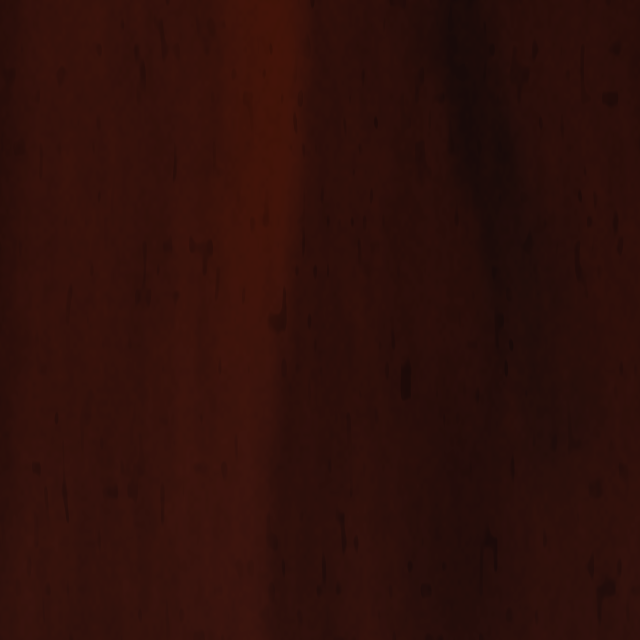
Give the GLSL for this texture, as a WebGL 2 fragment shader.

```glsl
#version 300 es
precision highp float;
// Dark reddish-brown timber: soft upright bands, a warm ridge with a crisp
// right flank and a ragged, drifting dark vein. Stretched value noise gives the
// bands, fibres and short pores; one tone value then picks a colour on a ramp.
#define DARK_WOOD vec3(0.105, 0.035, 0.029)
#define WARM_WOOD vec3(0.230, 0.074, 0.046)
#define EMBER_TINT vec3(0.022, 0.000, -0.013)
#define VEIN_TINT vec3(-0.010, 0.005, 0.006)
#define BAND_SCALE vec2(11.0, 1.1)
#define FIBRE_SCALE vec2(60.0, 11.0)
#define GRAIN_SCALE vec2(170.0, 100.0)
#define PORE_SCALE vec2(95.0, 26.0)
#define BAND_STRENGTH 0.46
#define FIBRE_STRENGTH 0.13
#define GRAIN_STRENGTH 0.19
#define PORE_STRENGTH 0.38

uniform vec2 u_resolution;
out vec4 fragColor;

float hash(vec2 p) {
  return fract(sin(dot(p, vec2(127.1, 311.7))) * 43758.5453);
}

float valueNoise(vec2 p) {
  vec2 cell = floor(p);
  vec2 f = fract(p);
  f = f * f * (3.0 - 2.0 * f);
  float low = mix(hash(cell), hash(cell + vec2(1.0, 0.0)), f.x);
  float high = mix(hash(cell + vec2(0.0, 1.0)), hash(cell + vec2(1.0, 1.0)), f.x);
  return mix(low, high, f.y);
}

// Layered noise centred on zero
float layeredNoise(vec2 p) {
  float sum = 0.0;
  float weight = 0.5;
  for (int i = 0; i < 4; i++) {
    sum += weight * (valueNoise(p) - 0.5);
    p = p * vec2(2.0, 1.8) + vec2(17.3, 9.1);
    weight *= 0.5;
  }
  return sum;
}

float bump(float offset, float width) {
  float d = offset / width;
  return exp(-d * d);
}

void main() {
  vec2 uv = gl_FragCoord.xy / u_resolution;

  // Gentle sideways wander of the grain
  float wander = 0.03 * (valueNoise(vec2(uv.x * 3.0, uv.y * 2.5)) - 0.5);
  wander += 0.010 * (valueNoise(uv * vec2(9.0, 12.0)) - 0.5);
  vec2 p = vec2(uv.x + wander, uv.y);

  // Warm ridge: slow rise on the left, quick fall on the right
  float ridge = 0.405 + 0.065 * smoothstep(0.0, 1.0, p.y);
  float side = p.x - ridge;
  float flank = smoothstep(-0.008, 0.030, side);
  float ember = bump(side + 0.035, side < -0.035 ? 0.09 : 0.04);
  float glow = ember * smoothstep(0.30, 0.80, p.y);

  // Dark vein drifting to the right as it descends, frayed along the grain
  float veinCentre = 0.85 - 0.11 * smoothstep(0.30, 1.0, p.y);
  float veinWidth = 0.045 + 0.035 * valueNoise(vec2(p.x * 16.0, p.y * 5.0));
  float fray = 0.055 * layeredNoise(p * vec2(24.0, 6.0) + 8.3);
  float vein = bump(p.x - veinCentre + fray, veinWidth) * smoothstep(0.12, 0.40, p.y);
  vein *= 0.6 + 0.4 * valueNoise(p * vec2(30.0, 5.0) + 2.0);

  // Broad light and shade
  float tone = mix(0.76, 0.53, flank);
  tone += 0.17 * ember * mix(0.4, 1.0, p.y);
  tone += 0.15 * bump(p.x - 0.58, 0.07) * (1.0 - smoothstep(0.0, 0.35, p.y));
  tone -= 0.15 * bump(p.x - 0.72, 0.08) * (1.0 - smoothstep(0.25, 0.55, p.y));
  tone -= 0.32 * (1.0 - smoothstep(0.0, 0.06, p.x)) * smoothstep(0.05, 0.40, p.y);
  tone -= 0.42 * vein;

  // Bands, fibres and two sizes of fine grain
  tone += BAND_STRENGTH * layeredNoise(p * BAND_SCALE + 4.7);
  tone += FIBRE_STRENGTH * (valueNoise(p * FIBRE_SCALE) - 0.5);
  float grain = 0.6 * valueNoise(uv * GRAIN_SCALE) + 0.4 * valueNoise(uv * GRAIN_SCALE * 0.53 + 7.0);
  tone += GRAIN_STRENGTH * (grain - 0.5);

  // Sparse short pores, denser beside the ridge
  float poreLimit = 0.78 - 0.14 * bump(side - 0.012, 0.012);
  float pores = smoothstep(poreLimit, poreLimit + 0.15, valueNoise(p * PORE_SCALE + 31.0));
  tone -= PORE_STRENGTH * pores * valueNoise(p * vec2(22.0, 11.0));

  // Ramp, with redder ridge, cooler vein and browner lower part
  vec3 colour = mix(DARK_WOOD, WARM_WOOD, clamp(tone, 0.0, 1.05));
  colour += EMBER_TINT * glow + VEIN_TINT * vein;
  colour += vec3(0.0, 0.004, 0.006) * (1.0 - smoothstep(0.0, 0.6, p.y));
  fragColor = vec4(colour, 1.0);
}
```
